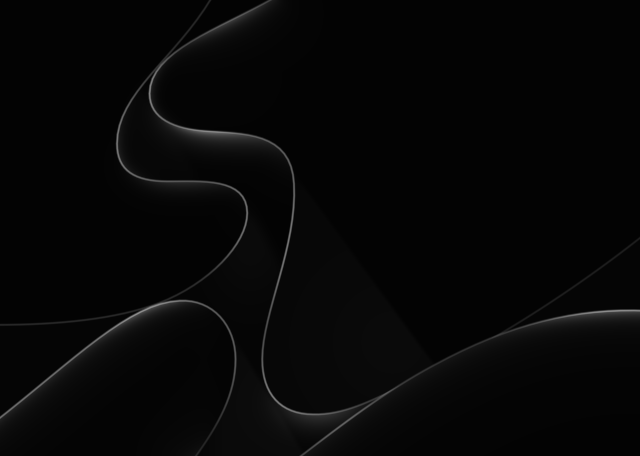
Give the GLSL for this background, as a Shadertoy shader.

```glsl
// Dark folded sheets: black surfaces with thin bright rims and soft sheens.
// Each rim is a chain of cubic curves giving a signed distance; the sign
// tells which side of the rim carries a sheen, a faint fan or an overlap.

#define VIEW_HEIGHT 5.46
#define CURVE_STEPS 16
#define RIM_WIDTH 0.010
#define RIM_LIGHT 1.0
#define SHEEN_LIGHT 1.0
#define FAN_LIGHT 0.022
#define BACKDROP 0.013

// Keeps the signed distance nearest to zero; positive is right of travel.
void addCurve(inout float nearest, vec2 p, vec2 a, vec2 b, vec2 c, vec2 d) {
    vec2 from = a;
    for (int i = 1; i <= CURVE_STEPS; i++) {
        float t = float(i) / float(CURVE_STEPS), u = 1.0 - t;
        vec2 to = u*u*u*a + 3.0*u*u*t*b + 3.0*u*t*t*c + t*t*t*d;
        vec2 along = to - from, offset = p - from;
        float k = clamp(dot(offset, along) / dot(along, along), 0.0, 1.0);
        float dist = length(offset - along * k);
        float turn = along.x * offset.y - along.y * offset.x;
        if (dist < abs(nearest)) nearest = turn < 0.0 ? -dist : dist;
        from = to;
    }
}

float leftRim(vec2 p) {
    float s = 1e3;
    addCurve(s, p, vec2(2.53, -0.02), vec2(2.10, 0.70), vec2(1.40, 1.12), vec2(1.40, 1.72));
    addCurve(s, p, vec2(1.40, 1.72), vec2(1.40, 2.05), vec2(1.62, 2.17), vec2(2.00, 2.17));
    addCurve(s, p, vec2(2.00, 2.17), vec2(2.40, 2.17), vec2(2.96, 2.12), vec2(2.96, 2.55));
    addCurve(s, p, vec2(2.96, 2.55), vec2(2.96, 2.92), vec2(2.50, 3.40), vec2(1.90, 3.63));
    addCurve(s, p, vec2(1.90, 3.63), vec2(1.40, 3.82), vec2(0.70, 3.89), vec2(-0.05, 3.89));
    return s;
}

float middleRim(vec2 p) {
    float s = 1e3;
    addCurve(s, p, vec2(3.27, -0.02), vec2(2.62, 0.34), vec2(1.79, 0.62), vec2(1.79, 1.12));
    addCurve(s, p, vec2(1.79, 1.12), vec2(1.79, 1.43), vec2(2.10, 1.54), vec2(2.45, 1.565));
    addCurve(s, p, vec2(2.45, 1.565), vec2(2.90, 1.60), vec2(3.49, 1.57), vec2(3.52, 2.20));
    addCurve(s, p, vec2(3.52, 2.20), vec2(3.56, 2.95), vec2(3.14, 3.75), vec2(3.14, 4.30));
    addCurve(s, p, vec2(3.14, 4.30), vec2(3.14, 4.72), vec2(3.36, 4.96), vec2(3.75, 4.96));
    addCurve(s, p, vec2(3.75, 4.96), vec2(4.10, 4.97), vec2(4.45, 4.80), vec2(4.77, 4.64));
    return s;
}

float lowerLeftRim(vec2 p) {
    float s = 1e3;
    addCurve(s, p, vec2(-0.10, 5.08), vec2(0.90, 4.30), vec2(1.55, 3.62), vec2(2.15, 3.60));
    addCurve(s, p, vec2(2.15, 3.60), vec2(2.55, 3.58), vec2(2.82, 3.90), vec2(2.82, 4.30));
    addCurve(s, p, vec2(2.82, 4.30), vec2(2.82, 4.72), vec2(2.62, 5.08), vec2(2.32, 5.50));
    return s;
}

float lowerRightRim(vec2 p) {
    float s = 1e3;
    addCurve(s, p, vec2(3.55, 5.50), vec2(4.10, 5.08), vec2(4.62, 4.68), vec2(5.20, 4.37));
    addCurve(s, p, vec2(5.20, 4.37), vec2(6.10, 3.88), vec2(6.90, 3.68), vec2(7.75, 3.72));
    return s;
}

// Soft oval of light, a half plane left of a falling line, and a rim stroke.
float spot(vec2 p, vec2 center, vec2 radius) {
    vec2 q = (p - center) / radius;
    return exp(-dot(q, q));
}
float leftOf(vec2 p, vec2 top, vec2 bottom, float blur) {
    vec2 along = normalize(bottom - top), q = p - top;
    return smoothstep(-blur, blur, along.x * q.y - along.y * q.x);
}
float rim(float s, float px) { return RIM_LIGHT * (1.0 - smoothstep(0.0, RIM_WIDTH + px, abs(s))); }
float sheen(float s, float width) { return SHEEN_LIGHT * exp(-abs(s) / width); }

void mainImage(out vec4 fragColor, in vec2 fragCoord) {
    float px = VIEW_HEIGHT / iResolution.y;
    vec2 p = vec2(fragCoord.x, iResolution.y - fragCoord.y) * px; // y runs down
    float a = leftRim(p), b = middleRim(p), c = lowerLeftRim(p), d = lowerRightRim(p);
    float inA = smoothstep(-px, px, a), inB = smoothstep(-px, px, b);
    float inC = smoothstep(-px, px, c), inD = smoothstep(-px, px, d);
    float light = BACKDROP;

    // Faint fans of cloth hanging from the folds
    float between = (1.0 - inA) * inB;
    light += FAN_LIGHT * between * leftOf(p, vec2(2.93, 2.35), vec2(3.40, 3.25), 0.10)
           * smoothstep(2.3, 2.7, p.y) * (0.25 + spot(p, vec2(3.0, 2.9), vec2(0.5, 0.7)));
    light += 0.5 * FAN_LIGHT * between * leftOf(p, vec2(1.90, 1.40), vec2(2.35, 2.10), 0.08)
           * smoothstep(0.6, 1.3, p.y) * smoothstep(2.4, 2.0, p.y);
    light += FAN_LIGHT * (1.0 - inB) * leftOf(p, vec2(3.50, 2.05), vec2(5.20, 4.37), 0.03)
           * smoothstep(1.95, 2.4, p.y) * (0.7 + 0.5 * spot(p, vec2(4.7, 4.1), vec2(0.8, 0.8)));
    light += FAN_LIGHT * inB * (1.0 - inC) * leftOf(p, vec2(2.75, 3.95), vec2(3.65, 5.46), 0.04)
           * smoothstep(3.85, 4.4, p.y) * smoothstep(2.2, 2.8, p.x);

    // Sheens and rims of the two hanging folds
    light += inA * sheen(a, 0.10) * 0.17 * spot(p, vec2(2.2, 2.2), vec2(0.55, 0.35));
    light += (1.0 - inA) * sheen(a, 0.06) * 0.12 * spot(p, vec2(1.45, 1.85), vec2(0.3, 0.5));
    light += inB * sheen(b, 0.15) * 0.24 * spot(p, vec2(2.65, 1.65), vec2(0.70, 0.40));
    light += inB * sheen(b, 0.04) * 0.28 * spot(p, vec2(2.45, 1.60), vec2(0.45, 0.25));
    light += (1.0 - inB) * sheen(b, 0.07) * 0.22 * spot(p, vec2(2.75, 0.25), vec2(0.75, 0.40));
    light += (1.0 - inB) * sheen(b, 0.30) * 0.04 * spot(p, vec2(2.80, 0.35), vec2(0.80, 0.60));
    light += (1.0 - inB) * sheen(b, 0.05) * 0.15 * spot(p, vec2(1.85, 1.10), vec2(0.3, 0.4));
    light += inB * sheen(b, 0.15) * 0.20 * spot(p, vec2(3.85, 5.05), vec2(0.65, 0.35));
    light += rim(a, px) * (0.14 + 0.25 * spot(p, vec2(1.5, 1.7), vec2(0.7, 0.8))
           + 0.28 * spot(p, vec2(2.9, 2.6), vec2(0.45, 0.7)));
    light += rim(b, px) * (0.17 + 0.25 * spot(p, vec2(1.85, 1.1), vec2(0.4, 0.5))
           + 0.28 * spot(p, vec2(3.4, 2.8), vec2(0.4, 1.2)) + 0.25 * spot(p, vec2(3.3, 4.7), vec2(0.6, 0.5)));

    // Fine crease above the lower right sheet
    float crease = 1e3;
    addCurve(crease, p, vec2(5.90, 4.05), vec2(6.50, 3.70), vec2(7.15, 3.26), vec2(7.75, 2.78));
    light += 0.10 * rim(crease, px) + 0.008 * smoothstep(-px, px, crease) * smoothstep(5.8, 6.6, p.x);

    // Lower sheets cover what lies behind them
    float sheetC = BACKDROP + sheen(c, 0.28) * 0.055 * smoothstep(2.9, 1.7, p.x)
                 + sheen(c, 0.06) * (0.09 + 0.20 * spot(p, vec2(1.75, 3.75), vec2(0.55, 0.4))) * smoothstep(2.6, 2.0, p.x);
    light = mix(light, sheetC, inC);
    light += rim(c, px) * mix(0.33, 0.10, smoothstep(4.2, 5.5, p.y) * smoothstep(1.5, 2.5, p.x));
    float sheetD = BACKDROP + sheen(d, 0.30) * 0.045
                 + sheen(d, 0.07) * (0.03 + 0.24 * spot(p, vec2(7.3, 3.75), vec2(0.9, 0.5)));
    light = mix(light, sheetD, inD);
    light += rim(d, px) * (0.13 + 0.22 * spot(p, vec2(7.4, 3.7), vec2(0.9, 0.5))
           + 0.18 * spot(p, vec2(4.1, 5.1), vec2(0.7, 0.6)));

    fragColor = vec4(vec3(light), 1.0);
}
```
